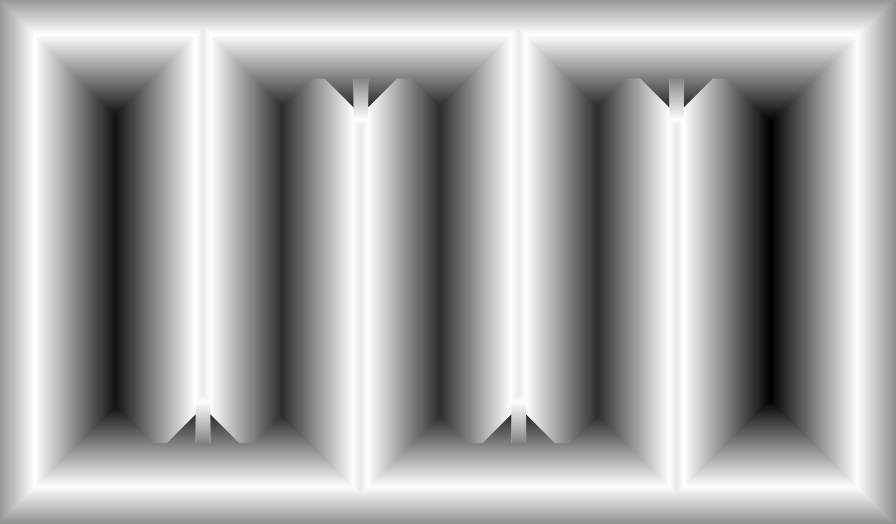
Reproduce this texture map procedurally as a Shadertoy shader.

```glsl
// A grey bevelled maze: a rectangular frame with four walls hung alternately
// from top and bottom. One signed depth field (positive inside the walls)
// is shaded white on its contour and fades linearly away from it.

// Antialiased step: 1 where d is positive
float cover(float d, float px) {
    return smoothstep(-px, px, d);
}

// Mitred depth of the frame, positive towards the canvas border
float frameDepth(vec2 p) {
    vec2 low = vec2(0.30, 0.32) - p;
    vec2 high = p - vec2(7.35, 4.20);
    vec2 depth = max(low, high);
    return max(depth.x, depth.y);
}

// Merges one wall into the field; q.x is across it, q.y runs beyond its tip
float addWall(float field, vec2 q, float px) {
    float side = 0.063 - abs(q.x);
    float inside = cover(side, px);
    float wall = mix(side, min(side, -q.y), inside);

    // The bevel ends in a flat cut, with a triangular notch beside the stem
    float notch = cover(q.y - 0.108 + side, px) * (1.0 - inside);
    float mask = cover(0.355 - q.y, px) * (1.0 - notch);
    return mix(field, max(field, wall), mask);
}

void mainImage(out vec4 fragColor, in vec2 fragCoord) {
    // The canvas is 4.5 units high and 7.68 wide
    float unit = 4.5 / iResolution.y;
    vec2 p = fragCoord * unit;
    p.x *= 7.68 / (iResolution.x * unit);
    float px = 0.7 * unit;

    float field = frameDepth(p);
    for (int i = 0; i < 4; i++) {
        float x = 1.74 + 1.353 * float(i);
        // Even walls hang from the top, odd walls rise from the bottom
        float beyond = (i % 2 == 0) ? 1.05 - p.y : p.y - 3.47;
        field = addWall(field, vec2(p.x - x, beyond), px);
    }

    float grey = clamp(1.0 - abs(field) / 0.74, 0.0, 1.0);
    fragColor = vec4(vec3(grey), 1.0);
}
```
